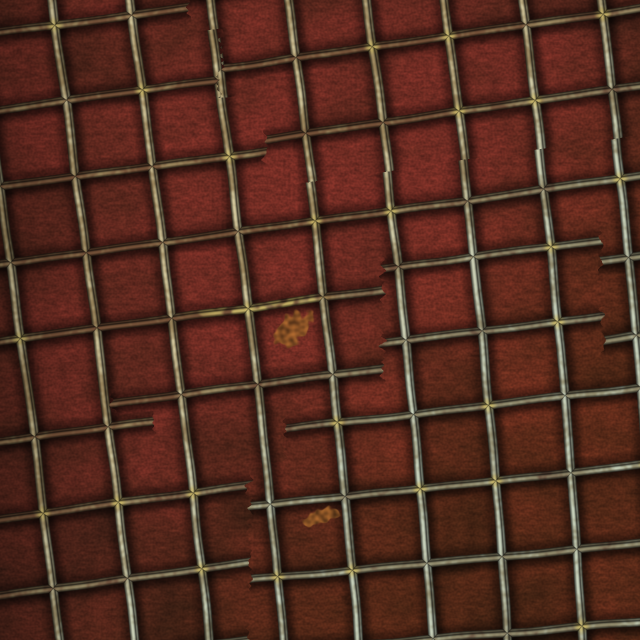
A three.js fragment shader for this texture:

```glsl
#define PITCH vec2(0.1211, 0.1206)
#define ORIGIN vec2(0.0807, 0.0508)
#define SKEW vec2(0.138, 0.135)
#define HALF_WIDTH vec2(0.0074, 0.0068)
#define SHADOW_REACH 0.020
#define FRAY 0.014
#define GRAIN 0.34
#define SOFTEN 0.0005

varying vec2 vUv;

const vec3 DARK_BROWN = vec3(0.17, 0.105, 0.07);
const vec3 RED_BROWN = vec3(0.31, 0.15, 0.105);
const vec3 WARM_RED = vec3(0.44, 0.185, 0.145);
const vec3 BRONZE = vec3(0.36, 0.26, 0.20);
const vec3 TARNISH = vec3(0.48, 0.43, 0.33);
const vec3 PALE_METAL = vec3(0.66, 0.65, 0.57);
const vec3 YELLOW_WEAR = vec3(0.66, 0.60, 0.34);
const vec3 OCHRE = vec3(0.52, 0.32, 0.14);

float hash(vec2 p) {
  return fract(sin(dot(p, vec2(127.1, 311.7))) * 43758.5);
}

vec2 gradient(vec2 p) {
  float a = 6.2832 * hash(p);
  return vec2(cos(a), sin(a));
}

// Gradient noise, about -0.7 to 0.7
float noise(vec2 p) {
  vec2 i = floor(p), f = fract(p);
  vec2 w = f * f * f * (f * (f * 6.0 - 15.0) + 10.0);
  vec2 e = vec2(1.0, 0.0);
  float low = mix(dot(gradient(i), f), dot(gradient(i + e), f - e), w.x);
  float high = mix(dot(gradient(i + e.yx), f - e.yx), dot(gradient(i + 1.0), f - 1.0), w.x);
  return mix(low, high, w.y);
}

float fbm(vec2 p) {
  float sum = 0.0, gain = 0.6;
  for (int i = 0; i < 4; i++) {
    sum += gain * noise(p);
    p = p * 2.1 + 7.3;
    gain *= 0.55;
  }
  return sum;
}

// Slip of the lattice between the broken blocks
vec2 faultShift(vec2 p, float v) {
  float x = p.x + FRAY * noise(p * vec2(25.0, 110.0));
  float lowerEdge = 0.39 + 0.055 * step(v, 0.78) + 0.153 * step(v, 0.697);
  float upperEdge = 0.345 + 0.07 * step(0.2, v) - 0.05 * step(v, 0.09);
  float leftTop = 0.73 - 0.057 * step(x, 0.24) - 0.07 * step(x, 0.176);
  if (v > 0.455 && x > lowerEdge && (x < 0.94 || v > 0.70))
    return vec2(0.0, -0.012 - 0.05 * p.y);
  if (v > leftTop && x < lowerEdge) return vec2(0.0, 0.036);
  if (v < 0.35 && x > upperEdge) return vec2(0.004, -0.018);
  return vec2(0.0);
}

// Ridged metal bar, t runs from -1 to 1 across it
vec3 bar(float t, float polish, float wear, vec3 tint) {
  vec3 col = mix(BRONZE, TARNISH, smoothstep(0.0, 0.5, polish));
  col = mix(col, PALE_METAL, smoothstep(0.45, 1.0, polish)) * tint;
  col = mix(col, YELLOW_WEAR, wear);
  float ridge = 0.72 + 0.5 * smoothstep(0.5, 0.1, abs(t + 0.22));
  float groove = 0.35 * smoothstep(0.22, 0.0, abs(t - 0.38));
  return col * (ridge - groove) * mix(0.4, 1.0, smoothstep(1.0, 0.65, abs(t)));
}

float flake(vec2 p, vec2 centre, float angle, vec2 size) {
  vec2 q = p - centre;
  q = vec2(cos(angle) * q.x + sin(angle) * q.y, cos(angle) * q.y - sin(angle) * q.x) / size;
  return smoothstep(1.1, 0.85, length(q) + 0.6 * noise(p * 75.0));
}

vec3 panel(vec2 p, vec2 cell, vec2 d) {
  float glow = smoothstep(0.75, 0.1, length((p - vec2(0.5, 0.32)) * vec2(0.9, 1.0)));
  float tone = 0.28 + 0.45 * glow + 0.3 * (hash(cell) - 0.5) + 0.45 * fbm(p * vec2(9.0, 15.0));
  vec3 col = mix(DARK_BROWN, RED_BROWN, smoothstep(-0.15, 0.4, tone));
  col = mix(col, WARM_RED, smoothstep(0.25, 0.9, tone));
  float lowerRight = smoothstep(0.9, 1.6, p.x + p.y);
  col *= mix(vec3(1.04, 0.95, 0.98), vec3(1.02, 1.02, 0.82), lowerRight);
  col *= 1.0 + GRAIN * (fbm(p * vec2(55.0, 150.0)) + 0.7 * noise(p * 260.0));
  // Shade cast by the bars, deeper to the right and below
  vec2 gap = abs(d) - HALF_WIDTH;
  vec2 depth = mix(vec2(0.38), vec2(0.55, 0.6), step(0.0, d));
  vec2 shade = 1.0 - depth * smoothstep(vec2(SHADOW_REACH), vec2(0.0), gap);
  col *= shade.x * shade.y;
  float ochre = max(flake(p, vec2(0.457, 0.515), -0.75, vec2(0.034, 0.020)),
                    flake(p, vec2(0.500, 0.808), -0.35, vec2(0.030, 0.011)));
  return mix(col, OCHRE * (1.0 + 0.7 * noise(p * 110.0)), 0.9 * ochre);
}

vec3 surface(vec2 p) {
  // Skewed, gently bent lattice
  float bend = p.y * p.y;
  vec2 lattice = vec2(p.x - SKEW.x * p.y - p.x * (0.006 - 0.045 * bend),
                      p.y + SKEW.y * p.x - max(p.x - 0.4, 0.0) * (0.065 * bend - 0.01));
  lattice += 0.003 * vec2(noise(p * 9.0), noise(p * 9.0 + 31.0));
  vec2 g = (lattice - ORIGIN - faultShift(p, lattice.y)) / PITCH;
  vec2 node = floor(g + 0.5);
  vec2 d = (g - node) * PITCH;
  vec2 t = d / HALF_WIDTH, a = abs(t);
  vec3 col = panel(p, floor(g), d);

  // Bars: polished uprights, duller crosspieces, mitred where they meet
  float cool = smoothstep(0.75, 1.35, p.x + p.y);
  vec3 tint = mix(vec3(1.02, 0.98, 0.88), vec3(0.96, 1.02, 1.04), cool);
  float patina = 0.7 * fbm(p * 17.0) + 0.25 * noise(p * 120.0);
  float scrape = smoothstep(0.15, 0.07, length((p - vec2(0.40, 0.475)) * vec2(1.0, 4.0)));
  float glint = step(0.68, hash(node + 4.0)) * smoothstep(0.016, 0.004, length(d));
  float wear = max(scrape * smoothstep(-0.25, 0.15, noise(p * 60.0)), glint) * 0.85;
  vec3 upright = bar(t.x, 0.66 + 0.12 * cool + patina, 0.7 * glint, tint);
  vec3 cross = bar(-t.y, 0.14 + 0.32 * cool + patina, wear, tint);
  vec2 cover = smoothstep(vec2(1.1), vec2(0.9), a);
  float mitre = smoothstep(-0.12, 0.12, a.y - a.x);
  float onUpright = mix(cover.x, cover.x * mitre, cover.y);
  col = mix(col, cross, cover.y);
  col = mix(col, upright, onUpright);
  col *= 1.0 - 0.45 * cover.x * cover.y * smoothstep(0.22, 0.0, abs(a.x - a.y));
  return col * mix(0.78, 1.0, smoothstep(-0.05, 0.2, p.x));
}

void main() {
  // Four samples soften the broken ends; y runs downward
  vec2 p = vec2(vUv.x, 1.0 - vUv.y);
  vec3 col = vec3(0.0);
  for (int i = 0; i < 4; i++) {
    vec2 corner = vec2(mod(float(i), 2.0), floor(float(i) * 0.5)) * 2.0 - 1.0;
    col += 0.25 * surface(p + SOFTEN * corner);
  }
  gl_FragColor = vec4(col, 1.0);
}
```
